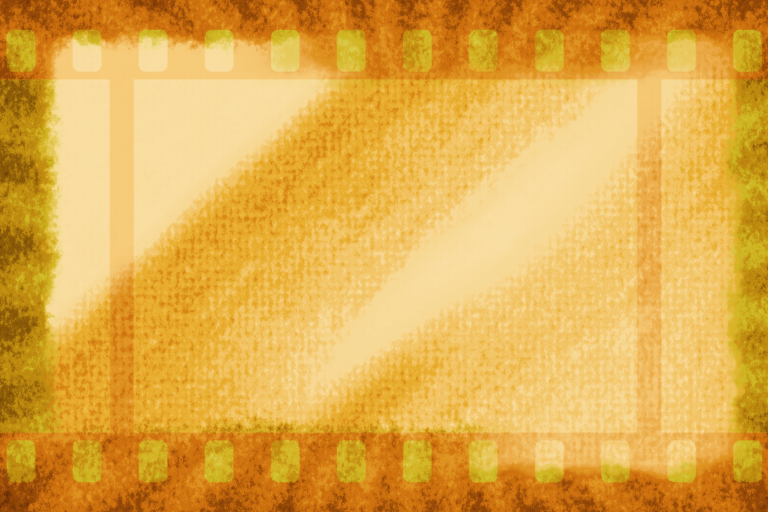
Give the GLSL for this background, as a Shadertoy shader.

```glsl
// Golden grunge paper with diagonal light streaks, framed by a faint film strip.

#define BAND_Y      0.345   // film band edge, from the centre line
#define HOLE_Y      0.401   // sprocket row, from the centre line
#define HOLE_PITCH  0.129
#define HOLE_START  0.041
#define HOLE_HALF   vec2(0.028, 0.041)
#define BARS        vec2(0.238, 1.268)
#define BAR_HALF    0.0235
#define WEAVE_PITCH 0.0152
#define RAY_COUNT   34.0
#define FILM_DARK   vec3(0.96, 0.85, 0.70)
#define FILM_LIGHT  vec3(0.99, 0.92, 0.76)
#define OLIVE_TINT  vec3(0.89, 1.05, 0.75)

vec2 hashGradient(vec2 cell) {
    vec3 h = fract(cell.xyx * vec3(0.1031, 0.1030, 0.0973));
    h += dot(h, h.yzx + 33.33);
    return fract((h.xx + h.yz) * h.zy) * 2.0 - 1.0;
}

float gradientNoise(vec2 p) {
    vec2 i = floor(p), f = p - i;
    vec2 u = f * f * f * (f * (f * 6.0 - 15.0) + 10.0);
    vec2 e = vec2(0, 1);
    float a = dot(hashGradient(i), f);
    float b = dot(hashGradient(i + e.yx), f - e.yx);
    float c = dot(hashGradient(i + e.xy), f - e.xy);
    float d = dot(hashGradient(i + e.yy), f - e.yy);
    return mix(mix(a, b, u.x), mix(c, d, u.x), u.y);
}

float fbm(vec2 p) {
    float sum = 0.0, amp = 1.0;
    for (int i = 0; i < 5; i++) {
        sum += amp * gradientNoise(p);
        p = mat2(1.6, 1.2, -1.2, 1.6) * p + 17.3;
        amp *= 0.6;
    }
    return sum;
}

float boxDistance(vec2 p, vec2 halfSize, float radius) {
    vec2 q = abs(p) - halfSize + radius;
    return length(max(q, 0.0)) + min(max(q.x, q.y), 0.0) - radius;
}

float bump(float x, float centre, float width) {
    float t = (x - centre) / width;
    return exp(-t * t);
}

// Brown through gold to cream
vec3 goldRamp(float t) {
    vec3 c = mix(vec3(0.42, 0.20, 0.02), vec3(0.60, 0.33, 0.04), smoothstep(0.0, 0.2, t));
    c = mix(c, vec3(0.84, 0.52, 0.08), smoothstep(0.2, 0.4, t));
    c = mix(c, vec3(0.91, 0.68, 0.18), smoothstep(0.4, 0.6, t));
    c = mix(c, vec3(0.95, 0.77, 0.40), smoothstep(0.6, 0.8, t));
    c = mix(c, vec3(0.97, 0.85, 0.59), smoothstep(0.8, 1.0, t));
    return mix(c, vec3(0.98, 0.88, 0.66), smoothstep(1.0, 1.2, t));
}

// Coverage of the strip: two bands with holes punched out, and two frame bars
float filmMask(vec2 p, float aa) {
    float y = abs(p.y - 0.5);
    float band = smoothstep(-aa, aa, y - BAND_Y);
    float holeX = (fract((p.x - HOLE_START) / HOLE_PITCH + 0.5) - 0.5) * HOLE_PITCH;
    float hole = boxDistance(vec2(holeX, y - HOLE_Y), HOLE_HALF, 0.014);
    vec2 barX = abs(p.x - BARS);
    float bar = smoothstep(aa, -aa, min(barX.x, barX.y) - BAR_HALF);
    return mix(bar, smoothstep(-aa, aa, hole), band);
}

// Brightness of the paper, laid out across and along the diagonal
float paperTone(float across, float along) {
    float tone = mix(0.55, 0.77, smoothstep(-0.13, 0.12, across) * smoothstep(0.25, 0.65, along));
    tone += 0.26 * bump(across, 0.235, 0.085) * smoothstep(0.4, 0.75, along);
    tone += 0.12 * bump(across, 0.30, 0.13) * bump(along, 1.12, 0.25);
    tone -= 0.32 * bump(across, 0.325, 0.055) * bump(along, 0.66, 0.20);
    tone += 0.14 * smoothstep(0.42, 0.60, across);
    return mix(1.10, tone, smoothstep(-0.225, -0.135, across));
}

void mainImage(out vec4 fragColor, in vec2 fragCoord) {
    vec2 p = fragCoord / iResolution.xy * vec2(1.5, 1.0);
    float aa = 1.0 / iResolution.y;
    float blotch = fbm(p * 9.0);
    float grain = fbm(p * 45.0 + 5.0);
    float grit = fbm(p * vec2(105.0, 80.0) + 31.0);
    vec2 diagonal = vec2(dot(p, vec2(0.67, -0.74)), dot(p, vec2(0.74, 0.67)));
    float streak = fbm(diagonal * vec2(26.0, 5.0));

    // Cream paper and its woven threads
    float tone = paperTone(diagonal.x + 0.02 * (streak + 0.5 * grain), diagonal.y);
    tone -= 0.12 * bump(p.x, 1.43, 0.09);
    float rough = 0.15 + 0.85 * smoothstep(1.04, 0.82, tone);
    vec2 thread = 6.2832 * p / WEAVE_PITCH + 2.0 * vec2(grain, grit);
    float weave = sin(thread.x) * 0.6 + sin(thread.y) * 0.4;
    tone += rough * (0.06 * weave + 0.11 * grain + 0.19 * grit + 0.10 * streak) + 0.03 * blotch;

    // Worn border with rays spreading from the middle
    vec2 ray = p - vec2(0.82, 0.48);
    float rays = sin(atan(ray.y, ray.x) * RAY_COUNT + 0.9 * blotch);
    float edge = boxDistance(p - vec2(0.768, 0.5), vec2(0.665, 0.415), 0.05);
    float border = 0.41 + 0.08 * rays + 0.15 * grain + 0.20 * grit + 0.10 * blotch;
    border -= 1.7 * max(edge - 0.03, 0.0);
    border += 0.08 * smoothstep(1.38, 1.46, p.x) * smoothstep(0.4, 0.2, abs(p.y - 0.5));
    float tear = 0.028 * blotch + 0.018 * grain + 0.012 * grit;
    float worn = smoothstep(-0.018, 0.022, edge + tear);

    // Deeper wear on the upper right and lower left bands
    float upper = smoothstep(0.83, 0.89, p.y + tear)
                * smoothstep(0.42, 0.68, p.x) * (1.0 - 0.6 * smoothstep(1.15, 1.35, p.x));
    float lower = smoothstep(0.18, 0.13, p.y + tear) * smoothstep(1.05, 0.85, p.x);
    worn = max(worn, 0.8 * max(upper, lower));
    tone = mix(tone, border, worn);

    // Film tint over the strip, olive where the border shows bare
    float film = filmMask(p, aa);
    float bandHole = smoothstep(-aa, aa, abs(p.y - 0.5) - BAND_Y) * (1.0 - film);
    vec3 color = goldRamp(tone + 0.10 * worn * bandHole);
    vec3 filmTint = mix(FILM_DARK, FILM_LIGHT, smoothstep(0.6, 1.1, tone));
    color *= mix(mix(vec3(1.0), OLIVE_TINT, worn), filmTint, film);
    fragColor = vec4(clamp(color, 0.0, 1.0), 1.0);
}
```
